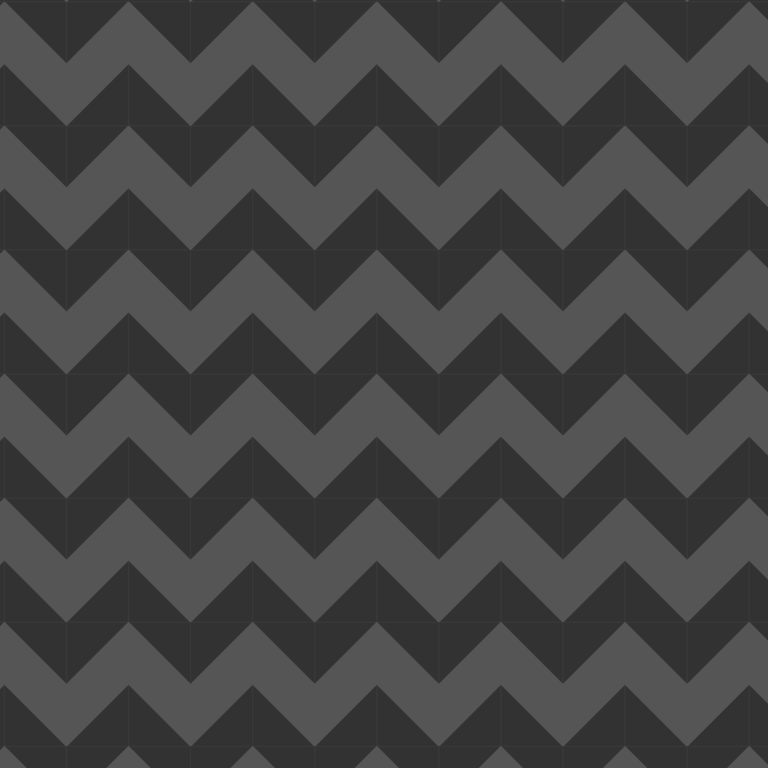
A WebGL 2 fragment shader for this pattern:

```glsl
#version 300 es
precision highp float;
// Horizontal zigzag bands in light grey on dark grey, built from a square tile.
// Each tile holds one folded 45 degree band; faint hairline seams mark the
// tile rows and the fold columns where the dark ground shows.

#define REPEATS 6.1875              // tiles across the canvas
#define ANCHOR vec2(0.4906, 0.5130) // a band peak, in canvas units
#define BAND_HALF 0.2545            // half the band height, in tiles
#define EDGE_SOFT 0.0010            // half width of the edge blend, canvas units
#define SEAM_HALF 0.0008            // half width of a seam, canvas units
#define SEAM_STRENGTH 0.85
#define DARK_GREY vec3(0.197)
#define LIGHT_GREY vec3(0.333)
#define SEAM_GREY vec3(0.226)

uniform vec2 u_resolution;
out vec4 fragColor;

// Coverage of a shape from its signed distance (negative inside).
float coverage(float dist, float soft) {
    return 1.0 - smoothstep(-soft, soft, dist);
}

// Distance from v to the nearest whole multiple of step.
float gridDistance(float v, float step_) {
    return abs(v - step_ * floor(v / step_ + 0.5));
}

void main() {
    float pixel = 1.0 / min(u_resolution.x, u_resolution.y);
    vec2 uv = gl_FragCoord.xy * pixel;
    vec2 tile = (uv - ANCHOR) * REPEATS;
    float soft = max(EDGE_SOFT, 0.7 * pixel);

    // Zigzag band: depth runs down the tile, fold runs out from the peak.
    float depth = fract(-tile.y);
    float fold = gridDistance(tile.x, 1.0);
    float bandDist = (abs(depth - fold - 0.25) - BAND_HALF) * inversesqrt(2.0);
    float band = coverage(bandDist / REPEATS, soft);

    // Seams: one per tile row, and one per half tile across.
    float rowDist = gridDistance(tile.y, 1.0) / REPEATS;
    float columnDist = gridDistance(tile.x, 0.5) / REPEATS;
    float seam = coverage(min(rowDist, columnDist) - SEAM_HALF, 0.6 * pixel);

    // Seams tint the ground only; the band lies over them.
    vec3 ground = mix(DARK_GREY, SEAM_GREY, SEAM_STRENGTH * seam);
    fragColor = vec4(mix(ground, LIGHT_GREY, band), 1.0);
}
```
